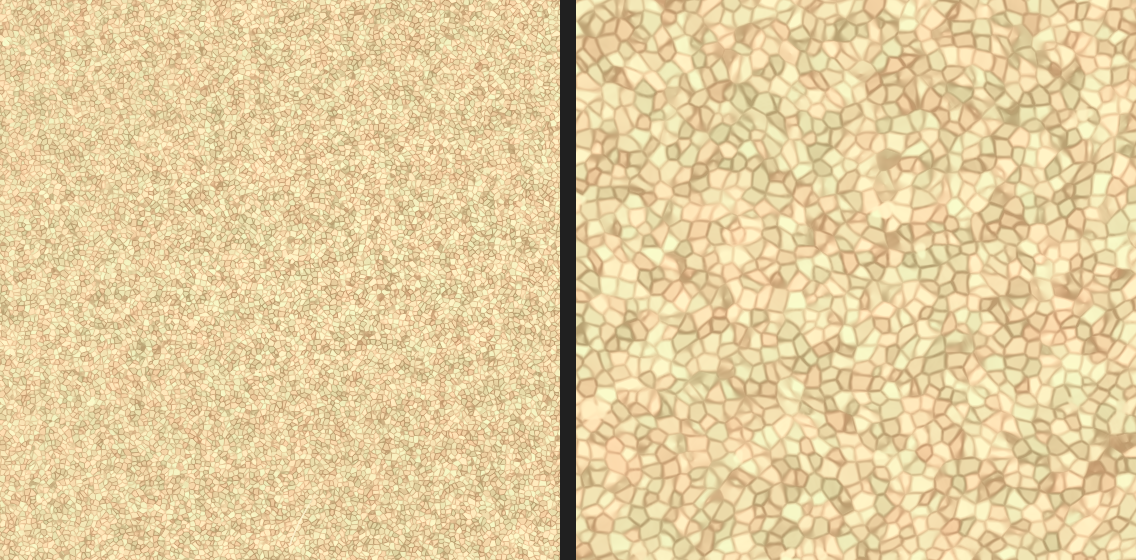
Left: the whole. Right: its middle third, enlarged.
Reproduce this texture procedurally as a three.js fragment shader.

```glsl
varying vec2 vUv;

const float GRAINS = 112.0;
const vec3 CREVICE = vec3(0.74, 0.62, 0.44);
const vec3 SAND = vec3(0.93, 0.835, 0.645);
const vec3 CREAM = vec3(1.0, 0.965, 0.78);
const vec3 ROSE_SHIFT = vec3(0.045, -0.035, -0.02);
const vec3 STRAW = vec3(1.0, 0.96, 0.82);

vec3 hash3(vec2 cell) {
  vec3 p = vec3(dot(cell, vec2(127.1, 311.7)),
                dot(cell, vec2(269.5, 183.3)),
                dot(cell, vec2(419.2, 371.9)));
  return fract(sin(p) * 43758.545);
}

mat2 rotation(float angle) {
  float c = cos(angle), s = sin(angle);
  return mat2(c, s, -s, c);
}

// Layered, warped sines: broad patches in about -1..1
float mottle(vec2 p, float frequency) {
  float sum = 0.0, weight = 0.5;
  p *= frequency;
  for (int i = 0; i < 4; i++) {
    p = rotation(1.1) * p * 1.7 + 1.3 * sin(p.yx * 0.8 + 2.1);
    sum += weight * sin(p.x) * cos(p.y);
    weight *= 0.75;
  }
  return sum;
}

// Cellular grains: x = tone, y = hue, z = gap to the neighbouring grain
vec3 grains(vec2 p, float softness) {
  vec2 base = floor(p);
  vec2 blend = vec2(0.0);
  float total = 0.0, nearest = 9.0, second = 9.0;
  for (int y = -2; y <= 2; y++) {
    for (int x = -2; x <= 2; x++) {
      vec2 cell = base + vec2(float(x), float(y));
      vec3 seed = hash3(cell);
      vec3 look = hash3(cell + 53.7);
      vec2 offset = rotation(look.z * 6.283) * (p - cell - seed.xy);
      float d = length(offset * vec2(0.86, 1.16)) - 0.25 * seed.z;
      float w = exp(-softness * d);
      blend += w * look.xy;
      total += w;
      second = min(second, max(nearest, d));
      nearest = min(nearest, d);
    }
  }
  return vec3(blend / total, second - nearest);
}

// Sparse larger chips: x = coverage, y = tone
vec2 chips(vec2 p, float density) {
  vec2 cell = floor(p);
  vec3 seed = hash3(cell + 17.3);
  vec3 look = hash3(cell + 91.1);
  vec2 offset = rotation(look.x * 6.283) * (p - cell - 0.3 - 0.4 * seed.xy);
  float radius = mix(0.11, 0.24, look.y * look.y);
  float angle = atan(offset.y, offset.x);
  float d = length(offset * vec2(0.85, 1.35)) - radius * (1.0 + 0.14 * sin(3.0 * angle + look.z * 6.0));
  float cover = step(seed.z, density) * (1.0 - smoothstep(-0.04, 0.05, d));
  return vec2(cover, mix(0.6, 1.12, look.z));
}

// Thin curved fibre rising from a root, fading towards its tip
float fibre(vec2 p, vec2 root, float rise, float width) {
  vec2 q = p - root;
  float d = abs(q.x - 0.33 * q.y - 1.8 * q.y * q.y);
  float along = smoothstep(0.0, 0.006, q.y) * (1.0 - smoothstep(0.55 * rise, rise, q.y));
  return along * (1.0 - smoothstep(0.3 * width, width, d));
}

// Three-stop colour ramp from crevice to sunlit grain
vec3 sandRamp(float tone) {
  float t = clamp(tone, 0.0, 1.0) * 2.0;
  vec3 lower = mix(CREVICE, SAND, min(t, 1.0));
  return mix(lower, CREAM, max(t - 1.0, 0.0));
}

void main() {
  float patches = mottle(vUv, 3.0);
  float clumps = mottle(vUv + 4.7, 17.0);
  float speckle = mottle(vUv + 1.9, 85.0);

  // Grains, with seams of uneven depth
  vec2 warp = 0.002 * sin(vUv.yx * vec2(61.0, 53.0));
  vec3 grain = grains((vUv + warp) * GRAINS, 15.0);
  float seam = 1.0 - smoothstep(0.0, 0.42, grain.z);
  seam *= 0.8 + 0.3 * speckle;
  float contrast = 0.98 + 0.12 * patches + 0.14 * smoothstep(0.0, 0.6, vUv.x);
  float tone = 0.55 + contrast * (0.15 + 0.52 * (grain.x - 0.5) - 0.56 * seam);
  tone += 0.035 * patches + 0.055 * clumps + 0.05 * speckle;

  // Larger chips lying among the grains
  vec2 chip = chips(vUv * 34.0, 0.07);
  tone = mix(tone, chip.y, 0.85 * chip.x);

  // Hue drifts between rose and straw yellow
  float hue = 1.2 * (grain.y - 0.5) + 0.25 * clumps + 0.1 * seam;
  vec3 color = sandRamp(tone) + ROSE_SHIFT * hue;

  float strand = fibre(vUv, vec2(0.516, 0.022), 0.115, 0.0026);
  color = mix(color, STRAW, 0.85 * strand);
  gl_FragColor = vec4(clamp(color, 0.0, 1.0), 1.0);
}
```
